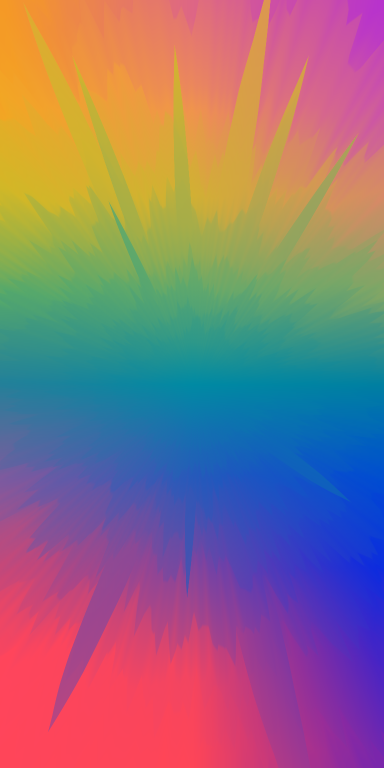
Give the GLSL for this background, as a Shadertoy shader.

```glsl
// A burst of coloured shards around a teal core, over a tall rainbow gradient.
// Jagged contours in polar space pull the gradient outward along each ray:
// cellular spikes make the rings of shards, a short list sets the long blades.

const float TAU = 6.2831853;
const vec2 CORE = vec2(0.508, 0.492);
const int RINGS = 9;
const int BLADES = 11;

// Colour stops from bottom to top, for the left, middle and right of the canvas
const vec3 LEFT[9] = vec3[9](
    vec3(1.0, 0.27, 0.35), vec3(1.0, 0.27, 0.36), vec3(0.78, 0.28, 0.47),
    vec3(0.50, 0.35, 0.62), vec3(0.14, 0.50, 0.60), vec3(0.33, 0.66, 0.42),
    vec3(0.82, 0.72, 0.15), vec3(0.95, 0.65, 0.14), vec3(0.96, 0.60, 0.15));
const vec3 MIDDLE[9] = vec3[9](
    vec3(1.0, 0.27, 0.34), vec3(0.95, 0.27, 0.38), vec3(0.50, 0.27, 0.62),
    vec3(0.15, 0.35, 0.73), vec3(0.0, 0.54, 0.64), vec3(0.38, 0.66, 0.42),
    vec3(0.82, 0.69, 0.20), vec3(0.94, 0.58, 0.30), vec3(0.87, 0.40, 0.52));
const vec3 RIGHT[9] = vec3[9](
    vec3(0.48, 0.15, 0.67), vec3(0.28, 0.14, 0.77), vec3(0.05, 0.17, 0.87),
    vec3(0.0, 0.30, 0.82), vec3(0.0, 0.50, 0.63), vec3(0.50, 0.65, 0.40),
    vec3(0.84, 0.54, 0.40), vec3(0.80, 0.33, 0.65), vec3(0.72, 0.20, 0.80));

// Long blades: angle, length, angular half width at the core
const vec3 BLADE[BLADES] = vec3[BLADES](
    vec3(1.388, 0.56, 0.13), vec3(1.243, 0.49, 0.09), vec3(1.630, 0.45, 0.09),
    vec3(1.988, 0.58, 0.10), vec3(1.004, 0.43, 0.09), vec3(-1.977, 0.52, 0.14),
    vec3(-1.312, 0.68, 0.17), vec3(-0.623, 0.27, 0.14), vec3(-1.609, 0.29, 0.10),
    vec3(2.000, 0.28, 0.09), vec3(1.923, 0.47, 0.08));

vec2 hash2(vec2 p) {
    vec3 h = fract(p.xyx * vec3(0.1031, 0.1030, 0.0973));
    h += dot(h, h.yzx + 33.33);
    return fract((h.xx + h.yz) * h.zy);
}

vec3 ramp(vec3 stops[9], float y) {
    float t = clamp(y, 0.0, 1.0) * 8.0;
    int i = min(int(t), 7);
    return mix(stops[i], stops[i + 1], t - float(i));
}

vec3 gradient(vec2 uv) {
    float x = clamp(uv.x, 0.0, 1.0) * 2.0;
    vec3 leftHalf = mix(ramp(LEFT, uv.y), ramp(MIDDLE, uv.y), min(x, 1.0));
    return mix(leftHalf, ramp(RIGHT, uv.y), max(x - 1.0, 0.0));
}

// Cellular row of pointed peaks that closes after one full turn
float spikes(float turn, float count, float seed) {
    float x = turn * count, cell = floor(x), height = 0.0;
    for (int k = -1; k <= 1; k++) {
        float c = cell + float(k);
        vec2 rnd = hash2(vec2(mod(c, count), seed));
        height = max(height, rnd.y * (1.0 - 1.2 * abs(x - c - rnd.x)));
    }
    return height;
}

float jagged(float turn, float seed) {
    return 0.5 * spikes(turn, 23.0, seed) + 0.3 * spikes(turn, 67.0, seed + 7.0)
         + 0.25 * spikes(turn, 171.0, seed + 13.0);
}

// Radius at which the gradient is read, for a point at this angle and radius
float shardRadius(float angle, float r) {
    float turn = fract(angle / TAU);
    float streak = spikes(turn, 230.0, 3.0);
    float q = r * (1.08 + 0.12 * (streak - 0.4));

    // Rings of shards
    float ring = 0.07;
    for (int i = 0; i < RINGS; i++) {
        float edge = ring * (0.85 + 0.8 * jagged(turn, float(i) * 19.0 + 2.0));
        float inside = smoothstep(-0.003, 0.003, edge - r);
        q = mix(q, min(q, ring * 0.95), 0.42 * inside);
        ring *= 1.3;
    }

    // Long blades
    float fray = jagged(turn, 91.0);
    for (int i = 0; i < BLADES; i++) {
        vec3 b = BLADE[i];
        float away = abs(mod(angle - b.x + 0.5 * TAU, TAU) - 0.5 * TAU);
        float edge = b.y * (1.0 - away / b.z) * (0.88 + 0.22 * fray);
        float inside = smoothstep(-0.003, 0.003, edge - r);
        q = mix(q, min(q, 0.42 * b.y + 0.1 * r), 0.85 * inside);
    }
    return q;
}

vec3 burst(vec2 coord) {
    vec2 aspect = vec2(iResolution.x / iResolution.y, 1.0);
    vec2 p = (coord / iResolution.xy - CORE) * aspect;
    float r = max(length(p), 1e-4);
    float q = shardRadius(atan(p.y, p.x), r);
    return gradient(CORE + p * (q / r) / aspect);
}

void mainImage(out vec4 fragColor, in vec2 fragCoord) {
    // Four samples smooth the thin rays
    vec3 color = vec3(0.0);
    for (int i = 0; i < 4; i++) {
        vec2 offset = vec2(i & 1, i >> 1) * 0.5 - 0.25;
        color += burst(fragCoord + offset);
    }
    fragColor = vec4(color * 0.25, 1.0);
}
```
